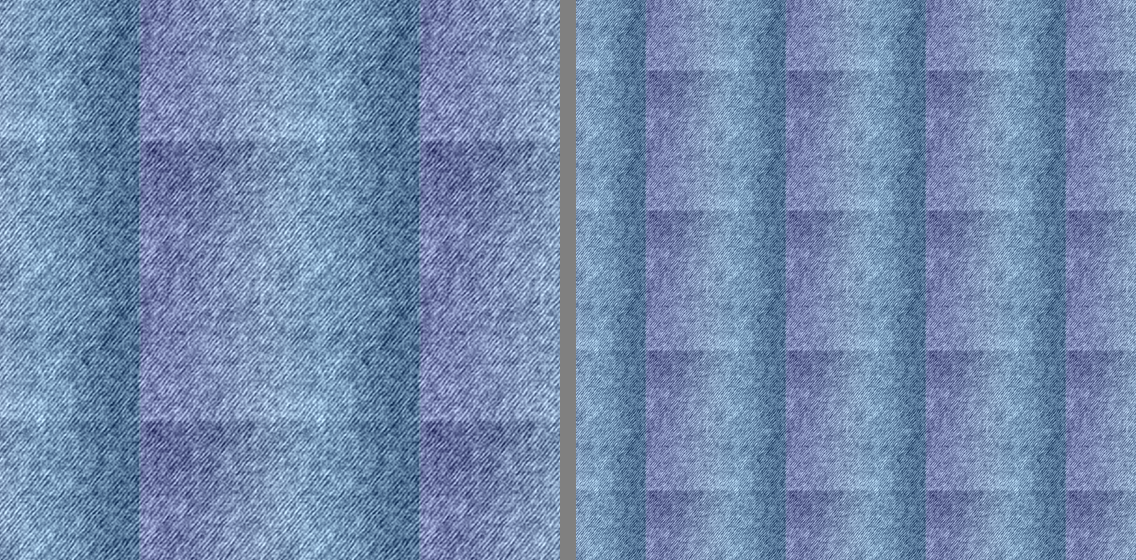
Left: one tile. Right: repeated 2 by 2.
Write a WebGL 2 fragment shader that draws this texture.

```glsl
#version 300 es
precision highp float;
// Washed blue denim: two by two identical panels with a dark fold at each join.
// Slanted twill ribs are broken up by wrapped noise along the yarns, then shaded
// by soft fading, streaks and small stains, and mapped from dark to pale blue.

uniform vec2 u_resolution;
out vec4 outColor;

const float TAU = 6.2831853;
const float PANELS = 2.0;               // panels across and down the canvas
const vec2 RIBS = vec2(58.0, 48.0);     // twill ribs per panel, across and down
const float STITCHES = 58.0;            // stitches along a rib per panel height
const vec3 INDIGO = vec3(0.21, 0.29, 0.43);
const vec3 PALE = vec3(0.72, 0.82, 0.93);
const vec3 VIOLET_TINT = vec3(0.035, -0.015, 0.035);
const vec3 CYAN_TINT = vec3(-0.025, 0.012, 0.012);

// Integer hash of a cell, from 0 to 1
float hash(vec2 cell, float seed) {
  uvec3 k = uvec3(ivec3(vec3(cell, seed)));
  uint h = k.x * 1597334677u ^ k.y * 3812015801u ^ k.z * 2798796415u;
  h = (h ^ (h >> 16)) * 2246822519u;
  h = (h ^ (h >> 13)) * 3266489917u;
  return float((h ^ (h >> 16)) >> 8) / 16777216.0;
}

// Wraps a cell of a grid whose columns slide by shear for each full height
vec2 wrapCell(vec2 cell, vec2 period, float shear) {
  float turns = floor(cell.y / period.y);
  return vec2(mod(cell.x + shear * turns, period.x), cell.y - turns * period.y);
}

// Periodic value noise, from -1 to 1
float noise(vec2 q, vec2 period, float shear, float seed) {
  vec2 cell = floor(q);
  vec2 f = q - cell;
  f = f * f * (3.0 - 2.0 * f);
  vec4 corner;
  for (int i = 0; i < 4; i++) {
    vec2 offset = vec2(i & 1, i >> 1);
    corner[i] = hash(wrapCell(cell + offset, period, shear), seed);
  }
  vec2 rows = mix(corner.xz, corner.yw, f.x);
  return 2.0 * mix(rows.x, rows.y, f.y) - 1.0;
}

float gridNoise(vec2 p, vec2 cells, float seed) {
  return noise(p * cells, cells, 0.0, seed);
}

// Rises from start towards 1, then drops softly at the panel edge
float foldRamp(float x, float start) {
  return smoothstep(start, 0.985, x) * (1.0 - smoothstep(0.993, 1.0, x));
}

float stain(vec2 p, vec2 center, float radius) {
  return 1.0 - smoothstep(0.3 * radius, radius, length(p - center));
}

// Ribs, yarn stitches and fine grain
float weave(vec2 p) {
  float across = RIBS.x * p.x - RIBS.y * p.y;
  float wobble = 0.22 * gridNoise(p, vec2(26.0), 1.0);
  float rib = cos(TAU * (across + wobble));
  float strength = 0.23 + 0.10 * gridNoise(p, vec2(34.0), 2.0);
  vec2 yarn = vec2(across * 2.0, p.y * STITCHES);
  float stitch = noise(yarn, vec2(RIBS.x * 2.0, STITCHES), RIBS.y * 2.0, 3.0);
  float grain = gridNoise(p, vec2(150.0), 4.0);
  return rib * strength + 0.20 * stitch + 0.25 * grain;
}

// Wash marks: clouds, weft streaks and warp streaks
float wear(vec2 p) {
  float clouds = 0.06 * gridNoise(p, vec2(7.0), 5.0)
               + 0.05 * gridNoise(p, vec2(19.0), 6.0);
  float weft = 0.06 * gridNoise(p, vec2(7.0, 64.0), 7.0);
  float warp = 0.05 * gridNoise(p, vec2(80.0, 6.0), 8.0);
  return clouds + weft + warp;
}

// Broad light and dark of one panel
float fading(vec2 p) {
  float crest = 0.13 * smoothstep(0.1, 0.5, p.x) * (1.0 - smoothstep(0.6, 0.95, p.x));
  float fold = 0.21 * foldRamp(p.x, 0.65);
  float leftShade = 0.06 * foldRamp(1.0 - p.x, 0.4);
  float topShade = 0.13 * foldRamp(p.y, 0.55) * (1.0 - 0.5 * p.x);
  float bottomLight = 0.07 * foldRamp(1.0 - p.y, 0.6) * (1.0 - p.x);
  return crest - fold - leftShade - topShade + bottomLight;
}

void main() {
  vec2 uv = gl_FragCoord.xy / u_resolution;
  vec2 p = fract(uv * PANELS + 0.5);    // joins lie a quarter in from each edge

  // Fade the threads when they grow too small to resolve
  float ribPixels = min(u_resolution.x, u_resolution.y) / (PANELS * RIBS.x);
  float detail = smoothstep(1.0, 3.0, ribPixels);

  float tone = 0.49 + detail * weave(p) + wear(p) + fading(p);
  tone -= 0.45 * stain(p, vec2(0.807, 0.208), 0.020);
  tone -= 0.25 * stain(p, vec2(0.047, 0.953), 0.026);

  // Violet beside the fold, cooler blue towards the crest
  vec3 color = mix(INDIGO, PALE, clamp(tone, -0.25, 1.25));
  float violet = foldRamp(1.0 - p.x, 0.45);
  color += VIOLET_TINT * violet + CYAN_TINT * smoothstep(0.4, 0.7, p.x) * (1.0 - smoothstep(0.993, 1.0, p.x));
  outColor = vec4(clamp(color, 0.0, 1.0), 1.0);
}
```
